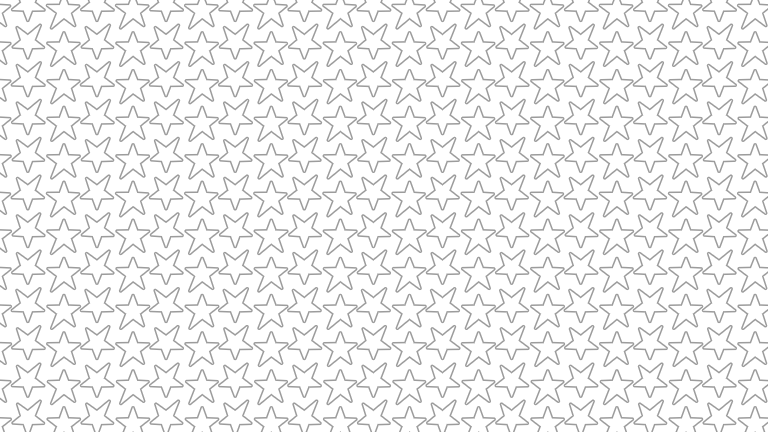
Write a Shadertoy shader that draws this pattern.

```glsl
#define PITCH vec2(0.16, 0.087)
#define ORIGIN vec2(0.148, 0.801)
#define PARTNER vec2(0.0764, 0.014)
#define OUTER 0.0365
#define INNER 0.0155
#define ROUNDING 0.0025
#define LEAN 0.3
#define WOBBLE 0.04
#define LINE_WIDTH 0.0035
#define INK vec3(0.61)
#define PAPER vec3(1.0)

const float PI = 3.14159265;

float hash(vec2 p) {
    return fract(sin(dot(p, vec2(127.1, 311.7))) * 43758.5453);
}

// Corner i of a ten-cornered star; the third point is drawn out longest
vec2 starCorner(int i, float seed) {
    float angle = float(i) * PI / 5.0;
    float radius = INNER;
    if (i % 2 == 0) {
        float wobble = WOBBLE * (2.0 * hash(vec2(float(i), seed)) - 1.0);
        float lean = LEAN * max(0.0, cos(angle - 0.84 * PI));
        radius = OUTER * (1.0 + lean + wobble);
    }
    return radius * vec2(-sin(angle), cos(angle));
}

// Signed distance to the star polygon
float starDistance(vec2 p, float seed) {
    float nearest = 1.0;
    float side = 1.0;
    vec2 a = starCorner(9, seed);
    for (int i = 0; i < 10; i++) {
        vec2 b = starCorner(i, seed);
        vec2 edge = a - b;
        vec2 w = p - b;
        vec2 offset = w - edge * clamp(dot(w, edge) / dot(edge, edge), 0.0, 1.0);
        nearest = min(nearest, dot(offset, offset));
        bvec3 crossing = bvec3(p.y >= b.y, p.y < a.y, edge.x * w.y > edge.y * w.x);
        if (all(crossing) || all(not(crossing))) side = -side;
        a = b;
    }
    return side * sqrt(nearest);
}

// Distance to the rounded outline
float outlineDistance(vec2 p, float seed) {
    return abs(starDistance(p, seed) - ROUNDING);
}

void mainImage(out vec4 fragColor, in vec2 fragCoord) {
    float pixel = 1.0 / iResolution.y;
    vec2 p = fragCoord * pixel - ORIGIN;
    vec2 home = round(p / PITCH);
    float d = 1.0;

    // Upright stars and their half-turned partners in the nearby cells
    for (int y = -1; y <= 1; y++) {
        for (int x = -1; x <= 1; x++) {
            vec2 cell = home + vec2(x, y);
            vec2 q = p - cell * PITCH;
            d = min(d, outlineDistance(q, cell.y));
            d = min(d, outlineDistance(PARTNER - q, cell.y + 0.5));
        }
    }

    float ink = clamp(0.5 + (0.5 * LINE_WIDTH - d) / pixel, 0.0, 1.0);
    fragColor = vec4(mix(PAPER, INK, ink), 1.0);
}
```
